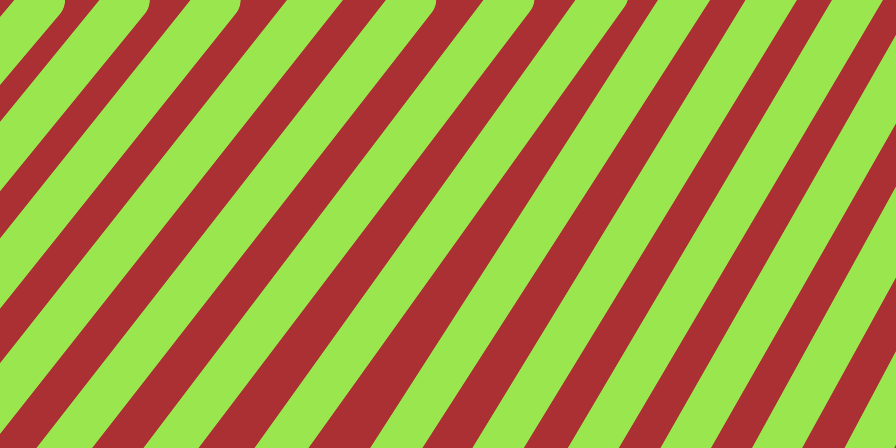
Give the GLSL for this pattern, as a Shadertoy shader.

```glsl
const vec3 RED = vec3(0.67, 0.19, 0.20);
const vec3 GREEN = vec3(0.60, 0.90, 0.31);
const float HALF_WIDTH = 0.049;
const int SIDE_COUNT = 6;

// Horizontal position of a stripe at mid height
float stripeCenter(float n) {
    return 0.9633 + 0.2109 * n + 0.0326 * cos(0.52 * (n - 1.5));
}

// Horizontal run per unit of height, steeper towards the right
float stripeLean(float n) {
    float drift = 0.689 - 0.0195 * n;
    float bend = -0.041 * tanh(1.6 * (n - 0.5));
    float sway = -0.012 * sin(min(n, 0.0));
    return drift + bend + sway;
}

// Height of the rounded end; every tenth stripe runs long
float stripeTip(float n) {
    float longEnd = mod(n + 3.0, 10.0) < 0.5 ? 0.03 : 0.0;
    return 1.0 + 0.013 * exp(n) + longEnd;
}

// Distance to a bar that extends down from a round tip
float barDistance(vec2 p, vec2 tip, vec2 direction, float radius) {
    vec2 offset = p - tip;
    float along = dot(offset, direction);
    float across = dot(offset, vec2(direction.y, -direction.x));
    return length(vec2(across, max(along, 0.0))) - radius;
}

float stripeDistance(vec2 p, float n, float radius) {
    float lean = stripeLean(n);
    float tipHeight = stripeTip(n);
    vec2 tip = vec2(stripeCenter(n) + lean * (tipHeight - 0.5), tipHeight);
    return barDistance(p, tip, normalize(vec2(lean, 1.0)), radius);
}

void mainImage(out vec4 fragColor, in vec2 fragCoord) {
    vec2 p = fragCoord / iResolution.y;
    float pixel = 1.0 / iResolution.y;

    // Union of the fanned stripes
    float nearest = 1.0;
    for (int i = -SIDE_COUNT; i <= SIDE_COUNT; i++) {
        nearest = min(nearest, stripeDistance(p, float(i), HALF_WIDTH));
    }

    float coverage = 1.0 - smoothstep(-0.5 * pixel, 0.5 * pixel, nearest);
    fragColor = vec4(mix(RED, GREEN, coverage), 1.0);
}
```
